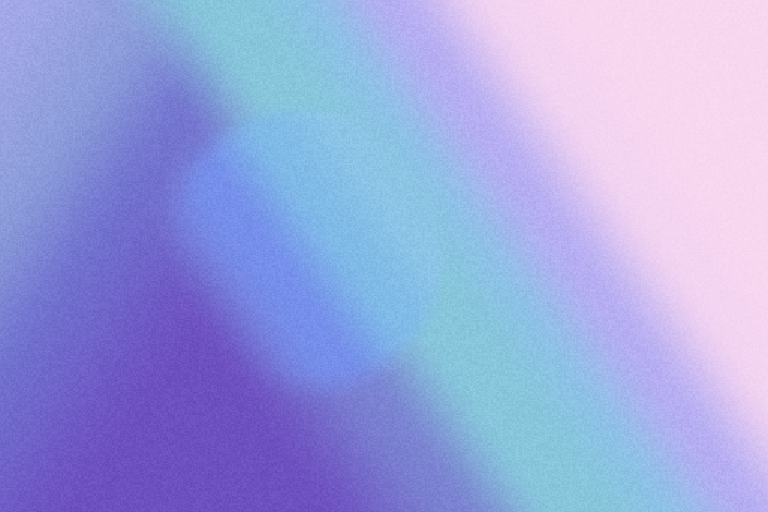
Reproduce this background procedurally as a Shadertoy shader.

```glsl
// Soft diagonal bands of pink, lavender and teal over violet, with a blue disc and fine grain.

float hash(vec2 cell) {
    vec3 q = fract(vec3(cell.xyx) * 0.1031);
    q += dot(q, q.yzx + 33.33);
    return fract((q.x + q.y) * q.z);
}

// Violet shade that brightens toward the upper left corner
vec3 violetField(float falling, float across) {
    vec3 color = mix(vec3(0.64, 0.66, 0.91), vec3(0.54, 0.61, 0.85), smoothstep(0.0, 0.38, falling));
    color = mix(color, vec3(0.44, 0.44, 0.81), smoothstep(0.28, 0.56, falling));
    color = mix(color, vec3(0.43, 0.315, 0.755), smoothstep(0.48, 0.88, falling));
    float lowerRim = smoothstep(-0.09, 0.20, across) * smoothstep(0.40, 0.75, falling);
    return mix(color, vec3(0.48, 0.51, 0.82), lowerRim);
}

// Teal, sky, lavender and pink laid side by side
vec3 addBands(vec3 color, float across) {
    color = mix(color, vec3(0.53, 0.775, 0.86), smoothstep(0.19, 0.39, across));
    color = mix(color, vec3(0.55, 0.76, 0.90), smoothstep(0.48, 0.61, across));
    color = mix(color, vec3(0.71, 0.68, 0.95), smoothstep(0.58, 0.77, across));
    color = mix(color, vec3(0.95, 0.83, 0.945), smoothstep(0.76, 0.97, across));
    return mix(color, vec3(0.97, 0.84, 0.94), smoothstep(0.95, 1.15, across));
}

// Blue disc that fades into the violet on its lower left
vec3 addDisc(vec3 color, vec2 p, float across) {
    float edge = length(p - vec2(0.596, 0.512)) - 0.273;
    float softness = mix(0.045, 0.018, smoothstep(0.1, 0.4, across));
    float cover = 1.0 - smoothstep(-softness, softness, edge);
    cover *= smoothstep(-0.06, 0.16, across);
    vec3 blue = mix(vec3(0.46, 0.56, 0.92), vec3(0.50, 0.73, 0.905), smoothstep(0.17, 0.34, across));
    blue = mix(blue, vec3(0.55, 0.77, 0.90), smoothstep(0.34, 0.50, across));
    return mix(color, blue, cover * (1.0 - smoothstep(0.50, 0.60, across)));
}

void mainImage(out vec4 fragColor, in vec2 fragCoord) {
    vec2 p = fragCoord / iResolution.y;
    float down = 1.0 - p.y;
    float across = p.x - 0.7 * down;
    float falling = p.x + 0.71 * down;

    vec3 color = violetField(falling, across);
    color = addBands(color, across);
    color = addDisc(color, p, across);

    // Film grain, weaker on the pale pink
    float grain = hash(floor(p * 342.0)) - 0.5;
    color += grain * mix(0.05, 0.02, smoothstep(0.75, 1.0, across));

    fragColor = vec4(clamp(color, 0.0, 1.0), 1.0);
}
```
